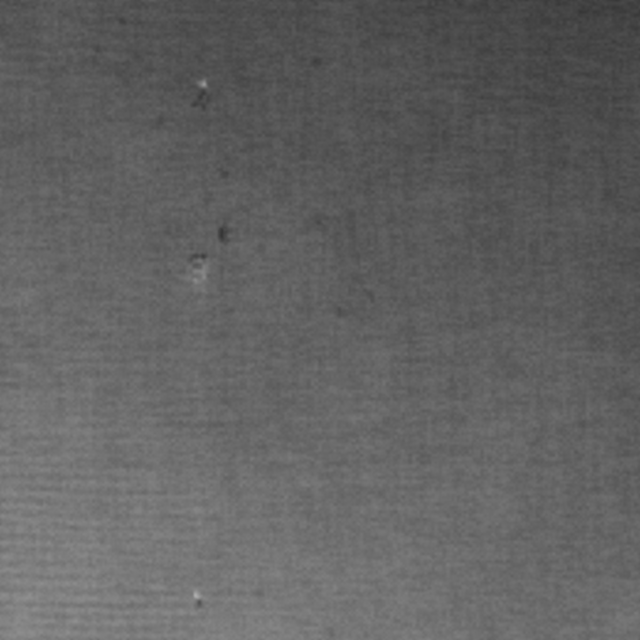
Give the GLSL for this texture, as a Shadertoy shader.

```glsl
// Dull grey brushed sheet: a soft corner-to-corner light falloff, fine woven grain,
// faint horizontal ribs that strengthen toward the lower left, and a sparse
// vertical trail of ragged pits and raised bright flecks.

const float TONE_TOP_LEFT     = 0.335;
const float TONE_TOP_RIGHT    = 0.262;
const float TONE_BOTTOM_LEFT  = 0.530;
const float TONE_BOTTOM_RIGHT = 0.422;

const float RIB_COUNT     = 50.0;
const float RIB_STRENGTH  = 0.024;
const float WEAVE_CONTRAST = 0.050;
const float GRAIN_CONTRAST = 0.046;
const float CLOUD_CONTRAST = 0.026;

const int   SPECK_COUNT = 14;
const float SPECK_DEPTH = 0.055;
const int   FLAW_COUNT  = 8;

// Flaws: centre x, centre y, radius, brightness change
const vec4 FLAWS[FLAW_COUNT] = vec4[FLAW_COUNT](
    vec4(0.317, 0.868, 0.007,  0.28),
    vec4(0.313, 0.842, 0.013, -0.17),
    vec4(0.352, 0.735, 0.012, -0.09),
    vec4(0.350, 0.636, 0.016, -0.17),
    vec4(0.309, 0.598, 0.014, -0.14),
    vec4(0.312, 0.572, 0.019,  0.17),
    vec4(0.310, 0.069, 0.007,  0.26),
    vec4(0.311, 0.060, 0.008, -0.23));

float hash(vec2 p) {
    return fract(sin(dot(p, vec2(127.1, 311.7))) * 43758.5453);
}

// Smooth value noise, centred on zero
float noise(vec2 p) {
    vec2 cell = floor(p);
    vec2 f = fract(p);
    f = f * f * (3.0 - 2.0 * f);
    float low  = mix(hash(cell), hash(cell + vec2(1.0, 0.0)), f.x);
    float high = mix(hash(cell + vec2(0.0, 1.0)), hash(cell + 1.0), f.x);
    return mix(low, high, f.y) - 0.5;
}

float falloff(vec2 uv) {
    float bottom = mix(TONE_BOTTOM_LEFT, TONE_BOTTOM_RIGHT, smoothstep(-0.4, 1.2, uv.x));
    float top = mix(TONE_TOP_LEFT, TONE_TOP_RIGHT, uv.x);
    return mix(bottom, top, uv.y);
}

// Crossed threads, fine isotropic grain and broad uneven patches
float surface(vec2 uv) {
    float across = noise(uv * vec2(42.0, 165.0)) + 0.6 * noise(uv * vec2(14.0, 110.0) + 31.0);
    float upright = noise(uv * vec2(150.0, 24.0) + 67.0);
    float grain = noise(uv * 170.0 + 11.0) + 0.5 * noise(uv * 260.0 + 53.0);
    float cloud = noise(uv * 9.0 + 5.0) + 0.5 * noise(uv * vec2(38.0, 4.0) + 83.0);
    return WEAVE_CONTRAST * (0.65 * across + 0.4 * upright)
         + GRAIN_CONTRAST * grain + CLOUD_CONTRAST * cloud;
}

float ribs(vec2 uv) {
    float wobble = 0.7 * noise(uv * vec2(5.0, 16.0));
    float wave = sin(6.28318 * (uv.y * RIB_COUNT + wobble));
    float fade = smoothstep(0.75, 0.0, uv.x) * smoothstep(0.8, 0.1, uv.y);
    return RIB_STRENGTH * wave * fade * (0.7 + noise(uv * vec2(8.0, 30.0) + 19.0));
}

// Ragged pits and flecks, drawn taller than wide
float flaws(vec2 uv) {
    float sum = 0.0;
    vec2 warp = 0.009 * vec2(noise(uv * 85.0), noise(uv * 85.0 + 41.0));
    for (int i = 0; i < FLAW_COUNT; i++) {
        vec4 flaw = FLAWS[i];
        vec2 d = (uv + warp - flaw.xy) / flaw.z;
        d.y *= 0.75;
        float ragged = clamp(0.55 + 1.5 * noise(uv * 125.0 + float(i) * 7.0), 0.0, 1.0);
        float breakup = mix(1.0, ragged, smoothstep(0.006, 0.013, flaw.z));
        sum += flaw.w * exp(-1.6 * dot(d, d)) * breakup;
    }
    return sum;
}

// Small scattered dark specks
float specks(vec2 uv) {
    float sum = 0.0;
    for (int i = 0; i < SPECK_COUNT; i++) {
        float id = float(i);
        vec2 centre = vec2(hash(vec2(id, 3.0)), hash(vec2(id, 8.0)));
        centre.x = mix(centre.x, 0.3, 0.5);
        float radius = mix(0.004, 0.009, hash(vec2(id, 15.0)));
        vec2 d = (uv - centre) / radius;
        sum -= SPECK_DEPTH * exp(-dot(d, d));
    }
    return sum;
}

void mainImage(out vec4 fragColor, in vec2 fragCoord) {
    vec2 uv = fragCoord / iResolution.xy;
    float tone = falloff(uv) + surface(uv) + ribs(uv) + flaws(uv) + specks(uv);
    fragColor = vec4(vec3(clamp(tone, 0.0, 1.0)), 1.0);
}
```
